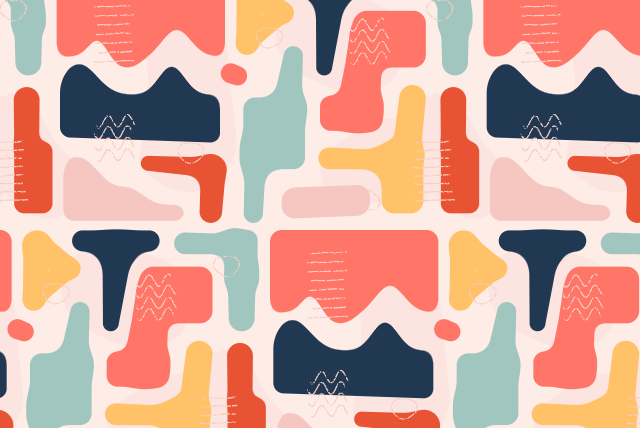
This pattern is drawn by a Shadertoy shader. Its source:

```glsl
#define TILE vec2(512.0, 307.0)
#define CANVAS_WIDTH 768.0
#define STROKE 0.8
#define CREAM vec3(0.995, 0.930, 0.906)
#define BLUSH vec3(0.988, 0.898, 0.878)
#define CORAL vec3(1.0, 0.457, 0.405)
#define NAVY vec3(0.13, 0.22, 0.32)
#define RED vec3(0.91, 0.33, 0.20)
#define YELLOW vec3(1.0, 0.76, 0.41)
#define TEAL vec3(0.63, 0.775, 0.75)
#define PINK vec3(0.965, 0.775, 0.757)
#define CHALK vec3(0.97, 0.80, 0.76)

float hash(vec2 p) { return fract(sin(dot(p, vec2(127.1, 311.7))) * 4375.85); }

float noise(vec2 p) {
    vec2 i = floor(p), f = fract(p);
    f *= f * (3.0 - 2.0 * f);
    vec2 e = vec2(1, 0);
    return mix(mix(hash(i), hash(i + e), f.x),
               mix(hash(i + e.yx), hash(i + 1.0), f.x), f.y);
}

float smin(float a, float b, float k) {
    float h = max(k - abs(a - b), 0.0) / k;
    return min(a, b) - h * h * k * 0.25;
}

float smax(float a, float b, float k) { return -smin(-a, -b, k); }

float box(vec2 p, vec2 centre, vec2 size, float r) {
    vec2 d = abs(p - centre) - size + r;
    return length(max(d, 0.0)) + min(max(d.x, d.y), 0.0) - r;
}

// Capsule whose radius changes from ra to rb
float limb(vec2 p, vec2 a, vec2 b, float ra, float rb) {
    vec2 v = b - a;
    float h = clamp(dot(p - a, v) / dot(v, v), 0.0, 1.0);
    return length(p - a - v * h) - mix(ra, rb, h);
}

float hump(float x, float centre, float width) {
    x = (x - centre) / width;
    return exp(-x * x);
}

float ring(vec2 p, vec2 centre) {
    p -= centre;
    float wobble = 0.8 * sin(3.0 * atan(p.y, p.x) + centre.x);
    return abs(length(p * vec2(0.78, 1.0)) - 12.0 - wobble) - STROKE * 0.8;
}

// Stack of hand-drawn strokes; wave sets the height of the zigzag
float strokes(vec2 p, vec2 start, float count, float gap, float wave) {
    p -= start;
    float phase = (p.x - 17.0) * 0.273;
    p.y += wave * cos(phase) + 0.04 * p.x + 1.2 * noise(p * 0.12 + start);
    float row = clamp(floor(p.y / gap + 0.5), 0.0, count - 1.0);
    float left = 4.0 * hash(vec2(row, start.x));
    float right = 43.0 + 7.0 * hash(vec2(row, start.y));
    float slope = wave * 0.273 * sin(phase);
    float d = abs(p.y - row * gap) / sqrt(1.0 + slope * slope) - STROKE;
    return max(d, max(left - p.x, p.x - right));
}

void mainImage(out vec4 fragColor, in vec2 fragCoord) {
    float aa = CANVAS_WIDTH / iResolution.x;
    vec2 p = vec2(fragCoord.x, iResolution.y - fragCoord.y) * aa;

    // Brick repeat; q wraps further left for parts that cross the seam
    float row = floor((p.y + 34.5) / TILE.y);
    p -= row * TILE * vec2(0.5, 1.0);
    vec2 q = vec2(mod(p.x + 60.0, TILE.x) - 60.0, p.y);
    p.x = mod(p.x - 8.0, TILE.x) + 8.0;
    vec3 col = CREAM;
    #define PAINT(d, c) col = mix(col, c, clamp(0.5 - (d) / aa, 0.0, 1.0))

    // Faint background patches
    float patches = limb(p, vec2(225, 60), vec2(225, 175), 50.0, 62.0);
    patches = min(patches, limb(p, vec2(385, 40), vec2(430, 55), 58.0, 60.0));
    patches = min(patches, limb(p, vec2(425, 205), vec2(475, 195), 45.0, 60.0));
    patches = min(patches, limb(q, vec2(5, 165), vec2(55, 220), 55.0, 45.0));
    PAINT(patches + 8.0 * noise(p * 0.03), BLUSH);

    // Blocks with one wavy edge
    float edge = 68.0 - 20.0 * hump(p.x, 117.0, 16.0) + 14.0 * hump(p.x, 152.0, 22.0)
               - 32.0 * hump(p.x, 212.0, 24.0);
    PAINT(smax(box(p, vec2(169, 29), vec2(101, 60), 14.0), (p.y - edge) * 0.75, 14.0), CORAL);
    edge = 114.0 - 37.0 * hump(p.x, 95.0, 30.0) - 34.0 * hump(p.x, 206.0, 22.0);
    vec2 tilted = p - vec2(0, 0.035 * (p.x - 168.0));
    PAINT(smax(box(tilted, vec2(168, 118), vec2(96, 50), 12.0), (edge - p.y) * 0.75, 14.0), NAVY);
    edge = 246.0 - 58.0 * hump(p.x, 92.0, 42.0) - 15.0 * hump(p.x, 158.0, 22.0);
    PAINT(smax(box(p, vec2(149, 222), vec2(73, 43), 13.0), (edge - p.y) * 0.75, 14.0), PINK);

    // Red hook and post
    float d = limb(p, vec2(178, 196), vec2(250, 201), 9.0, 12.0);
    PAINT(smin(d, limb(p, vec2(256, 204), vec2(253, 254), 15.0, 13.5), 18.0), RED);
    d = limb(p, vec2(32, 120), vec2(32, 165), 15.5, 15.0);
    PAINT(smin(d, box(p, vec2(40, 213), vec2(23, 43), 12.0), 12.0), RED);

    // Teal corner and tall piece
    d = smin(box(q, vec2(34, 4), vec2(19, 34), 11.0), limb(q, vec2(34, 20), vec2(34, 75), 17.0, 15.5), 12.0);
    PAINT(smin(d, limb(q, vec2(-34, -15), vec2(25, -14), 13.0, 12.0), 20.0), TEAL);
    d = smin(box(p, vec2(329, 160), vec2(37, 43), 14.0), limb(p, vec2(352, 67), vec2(344, 130), 11.5, 18.0), 18.0);
    PAINT(smin(d, limb(p, vec2(307, 180), vec2(304, 256), 13.0, 11.5), 22.0), TEAL);

    // Yellow triangle and branch
    d = smin(limb(p, vec2(300, -13), vec2(296, 53), 16.0, 12.5), limb(p, vec2(301, -12), vec2(341, 15), 16.0, 11.0), 8.0);
    PAINT(smin(d, limb(p, vec2(298, 50), vec2(338, 16), 11.0, 11.0), 8.0), YELLOW);
    d = smin(limb(p, vec2(495, 118), vec2(488, 180), 16.0, 17.0), box(p, vec2(483, 215), vec2(25, 41), 15.0), 14.0);
    PAINT(smin(d, limb(p, vec2(395, 190), vec2(465, 192), 13.0, 11.5), 26.0), YELLOW);

    // Navy funnel, coral step, pebble and pink bar
    d = limb(p, vec2(355, -18), vec2(435, -18), 12.5, 12.5);
    PAINT(smin(d, limb(p, vec2(396, 4), vec2(389, 81), 17.0, 9.5), 30.0), NAVY);
    d = smin(box(p, vec2(468, 47), vec2(43, 34), 15.0), box(p, vec2(421, 136), vec2(37, 21), 13.0), 14.0);
    PAINT(smin(d, limb(p, vec2(440, 45), vec2(430, 130), 19.0, 26.0), 14.0), CORAL);
    PAINT(limb(p, vec2(277, 88), vec2(285, 91), 12.0, 11.5), CORAL);
    PAINT(box(p + vec2(0, 0.04 * (p.x - 391.0)), vec2(391, 242), vec2(53, 18.5), 16.0), PINK);

    // Chalk marks with worn grain
    d = min(strokes(p, vec2(113, -2), 8.0, 11.0, 0.0), strokes(q, vec2(-16, 172), 8.0, 10.0, 0.0));
    d = min(d, strokes(p, vec2(113, 147), 4.0, 13.5, 7.0));
    d = min(d, strokes(p, vec2(418, 31), 4.0, 13.5, 7.0));
    d = min(d, min(ring(p, vec2(323, 45)), ring(p, vec2(229, 183))));
    d = min(d, min(ring(p, vec2(440, 241)), ring(q, vec2(16, 12))));
    PAINT(d + 1.1 * smoothstep(0.5, 0.9, noise(p * 0.7)), CHALK);

    fragColor = vec4(col, 1.0);
}
```
